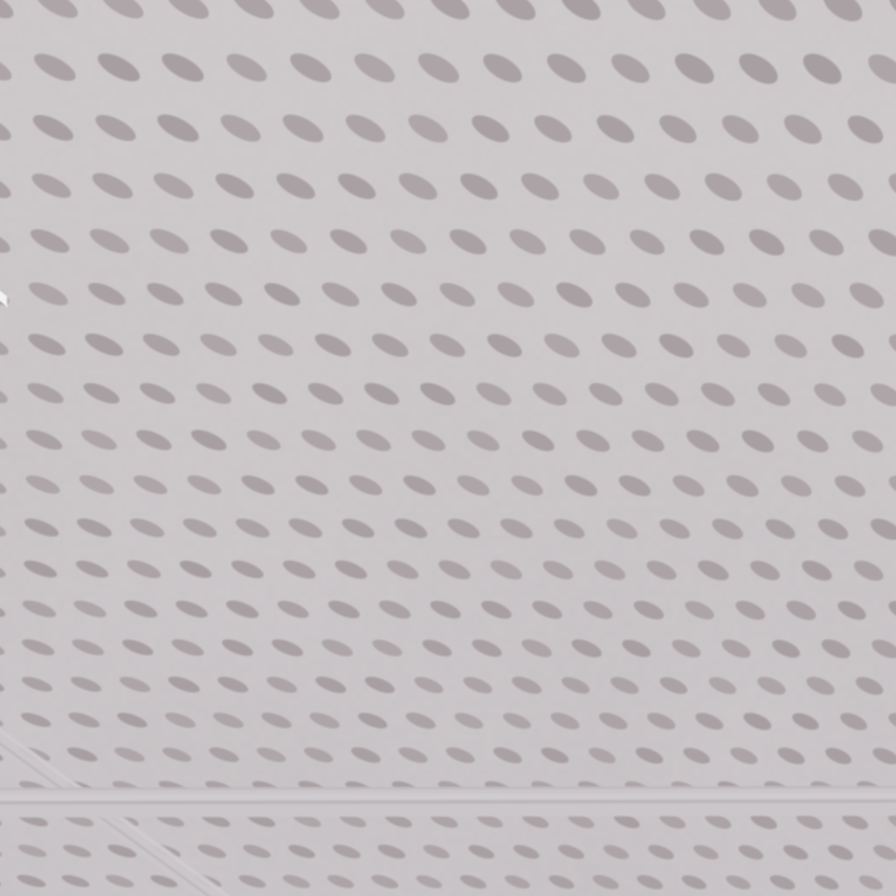
Write a Shadertoy shader that draws this texture.

```glsl
float hash(vec2 p) {
    return fract(sin(dot(p, vec2(127.1, 311.7))) * 43758.5453);
}

float noise(vec2 p) {
    vec2 i = floor(p), f = fract(p);
    f = f * f * (3.0 - 2.0 * f);
    return mix(mix(hash(i), hash(i + vec2(1, 0)), f.x),
               mix(hash(i + vec2(0, 1)), hash(i + vec2(1, 1)), f.x), f.y);
}

// Soft band of the given half width around zero
float band(float d, float halfWidth, float soft) {
    return 1.0 - smoothstep(halfWidth - soft, halfWidth + soft, abs(d));
}

// Coverage of the slanted holes; x runs right and y down, receding downwards
float holes(vec2 q, float soft, out vec2 cell) {
    q.y -= 0.002 * q.x;
    float row = round((1.0 / (0.0732 - 0.0243 * q.y) - 13.68) / 0.33);
    float pitch = 1.0 / (13.68 + 0.33 * row);
    float column = round((q.x + 0.0236) / pitch - 1.189);
    cell = vec2(column, row);

    vec2 center = vec2((column + 1.189) * pitch - 0.0236, (0.0732 - pitch) / 0.0243);
    float nearness = 1.0 - center.y;
    float side = center.x - 0.5;

    // Holes grow rounder and steeper towards the upper right
    float angle = 0.33 + 0.22 * nearness + 0.1 * side;
    vec2 radii = pitch * vec2(0.305 + 0.045 * nearness - 0.04 * side,
                              0.115 + 0.05 * nearness + 0.035 * side);
    radii *= 0.97 + 0.06 * hash(cell);

    vec2 r = q - center;
    r = vec2(cos(angle) * r.x + sin(angle) * r.y, cos(angle) * r.y - sin(angle) * r.x);
    float k = length(r / radii);
    float dist = k * (k - 1.0) / max(length(r / (radii * radii)), 1e-4);
    return 1.0 - smoothstep(-soft, soft, dist);
}

void mainImage(out vec4 fragColor, in vec2 fragCoord) {
    vec2 q = fragCoord / iResolution.xy;
    q.y = 1.0 - q.y;
    float pixel = 1.0 / iResolution.y;
    float soft = max(0.0022, 0.7 * pixel);

    // Painted sheet with a faint cloudy tone
    vec3 sheet = mix(vec3(0.808, 0.792, 0.798), vec3(0.785, 0.765, 0.776), q.y);
    sheet += 0.010 * (noise(q * 6.0) - 0.5) + 0.008 * (noise(q * 130.0) - 0.5);

    // Holes, each slightly different in tone
    vec2 cell;
    float hole = holes(q, soft, cell);
    vec3 shade = vec3(0.668, 0.636, 0.648) + 0.03 * (hash(cell + 7.0) - 0.5);
    vec3 color = mix(sheet, shade, hole);

    // Diagonal strip with a fine crease on each side
    float diagonal = (q.y - 0.825 - 0.73 * q.x) / length(vec2(1.0, 0.73));
    color = mix(color, vec3(0.795, 0.778, 0.792), 0.9 * band(diagonal, 0.011, soft));
    color = mix(color, vec3(0.70, 0.68, 0.70), 0.55 * band(diagonal - 0.004, 0.0014, soft));
    color = mix(color, vec3(0.83, 0.82, 0.84), 0.6 * band(diagonal + 0.008, 0.0014, soft));

    // Horizontal rail covering parts of two rows
    float rail = q.y - 0.896 + 0.002 * q.x;
    color = mix(color, vec3(0.792, 0.775, 0.788), band(rail, 0.0165, soft));
    color = mix(color, vec3(0.70, 0.68, 0.70), 0.65 * band(rail, 0.0018, soft));
    color = mix(color, vec3(0.72, 0.70, 0.72), 0.55 * band(rail + 0.0155, 0.0014, soft));
    color = mix(color, vec3(0.83, 0.82, 0.84), 0.5 * band(rail + 0.006, 0.003, soft));

    // Small bright chip on the left edge
    float chip = max(abs(q.y - 0.33 - 0.8 * q.x) - 0.006, q.x - 0.008);
    color = mix(color, vec3(0.95), 1.0 - smoothstep(-soft, soft, chip));

    fragColor = vec4(color, 1.0);
}
```
